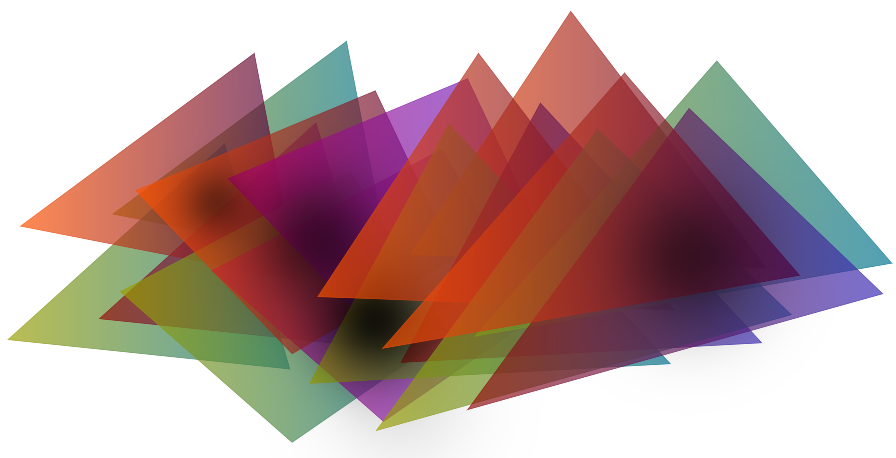
Write a WebGL 2 fragment shader that draws this background.

```glsl
#version 300 es
precision highp float;
uniform vec2 u_resolution;
out vec4 outColor;

struct Quad { vec2 left, top, right, base; };
struct Ramp { vec3 from, to; };

const Ramp EMBER = Ramp(vec3(1.0, 0.32, 0.0), vec3(0.3, 0.0, 0.26));
const Ramp MEADOW = Ramp(vec3(0.61, 0.62, 0.0), vec3(0.0, 0.45, 0.58));
const Ramp DUSK = Ramp(vec3(0.58, 0.05, 0.04), vec3(0.22, 0.17, 0.72));
const Ramp ORCHID = Ramp(vec3(0.72, 0.0, 0.42), vec3(0.4, 0.18, 0.82));
const float OPACITY = 0.68;

// A triangle is a quad whose base corner lies on its lower side
Quad triangle(vec2 left, vec2 top, vec2 right) {
    return Quad(left, top, right, mix(left, right, 0.5));
}

Quad shifted(Quad q, vec2 offset) {
    return Quad(q.left + offset, q.top + offset, q.right + offset, q.base + offset);
}

// Signed distance to a line, positive on the left of a to b
float sideDistance(vec2 p, vec2 a, vec2 b) {
    vec2 along = normalize(b - a);
    return dot(p - a, vec2(-along.y, along.x));
}

float quadDistance(vec2 p, Quad q) {
    float upper = max(sideDistance(p, q.left, q.top), sideDistance(p, q.top, q.right));
    float lower = max(sideDistance(p, q.right, q.base), sideDistance(p, q.base, q.left));
    return max(upper, lower);
}

// Translucent pane with a horizontal ramp and a slightly firmer rim
vec3 paint(vec3 under, vec2 p, Quad q, Ramp ramp, float pixel) {
    float d = quadDistance(p, q);
    float t = clamp((p.x - q.left.x) / (q.right.x - q.left.x), 0.0, 1.0);
    float inside = smoothstep(0.5 * pixel, -0.5 * pixel, d);
    float rim = 0.12 * smoothstep(0.0016, 0.0, abs(d));
    return mix(under, mix(ramp.from, ramp.to, t), inside * (OPACITY + rim));
}

vec3 shade(vec3 under, vec2 p, vec2 center, float radius, float strength) {
    vec2 r = (p - center) / radius;
    return under * (1.0 - strength * exp(-dot(r, r)));
}

void main() {
    // Canvas width is one unit
    vec2 p = gl_FragCoord.xy / u_resolution * vec2(1.0, 0.512);
    float pixel = 1.0 / u_resolution.x;
    vec2 highStep = vec2(0.103, 0.0135);
    vec2 steepStep = vec2(0.103, 0.047);
    vec2 lowStep = vec2(0.102, 0.0234);
    vec3 color = shade(vec3(1.0), p, vec2(0.449, 0.062), 0.08, 0.09);

    // Left peaks
    Quad high = triangle(vec2(0.022, 0.259), vec2(0.284, 0.453), vec2(0.333, 0.198));
    Quad low = triangle(vec2(0.008, 0.132), vec2(0.251, 0.352), vec2(0.324, 0.099));
    color = paint(color, p, shifted(high, highStep), MEADOW, pixel);
    color = paint(color, p, low, MEADOW, pixel);
    color = paint(color, p, shifted(low, lowStep), DUSK, pixel);
    color = paint(color, p, high, EMBER, pixel);

    // Tilted panes
    high = Quad(vec2(0.151, 0.299), vec2(0.419, 0.411), vec2(0.508, 0.223), vec2(0.326, 0.116));
    low = Quad(vec2(0.134, 0.186), vec2(0.391, 0.322), vec2(0.501, 0.138), vec2(0.326, 0.017));
    color = paint(color, p, low, MEADOW, pixel);
    color = paint(color, p, shifted(low, lowStep), ORCHID, pixel);
    color = paint(color, p, high, EMBER, pixel);
    color = paint(color, p, shifted(high, highStep), ORCHID, pixel);
    color = shade(color, p, vec2(0.355, 0.245), 0.07, 0.6);
    color = shade(color, p, vec2(0.24, 0.285), 0.035, 0.4);

    // Middle peaks, with a dark hollow under the front one
    high = triangle(vec2(0.354, 0.18), vec2(0.534, 0.453), vec2(0.753, 0.165));
    low = triangle(vec2(0.345, 0.083), vec2(0.501, 0.374), vec2(0.749, 0.105));
    color = paint(color, p, shifted(high, steepStep), EMBER, pixel);
    color = paint(color, p, low, MEADOW, pixel);
    color = paint(color, p, shifted(low, lowStep), DUSK, pixel);
    color = shade(color, p, vec2(0.419, 0.154), 0.062, 0.85);
    color = paint(color, p, high, EMBER, pixel);

    // Right peaks
    high = triangle(vec2(0.426, 0.122), vec2(0.697, 0.431), vec2(0.893, 0.204));
    low = triangle(vec2(0.419, 0.03), vec2(0.667, 0.368), vec2(0.884, 0.16));
    color = paint(color, p, shifted(high, highStep), MEADOW, pixel);
    color = paint(color, p, low, MEADOW, pixel);
    color = paint(color, p, shifted(low, lowStep), DUSK, pixel);
    color = paint(color, p, high, EMBER, pixel);
    color = shade(color, p, vec2(0.77, 0.225), 0.075, 0.5);

    outColor = vec4(color, 1.0);
}
```
